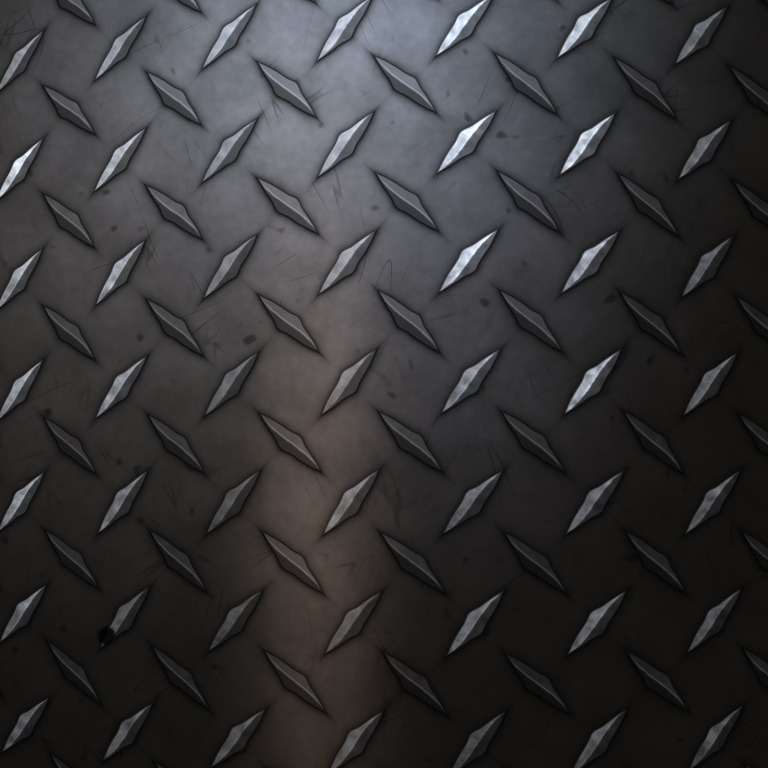
Reproduce this texture procedurally as a Shadertoy shader.

```glsl
const vec2  LATTICE_ORIGIN = vec2(0.616, 0.346);
const vec2  PITCH          = vec2(0.160, 0.158);
const vec2  LENS_BULGE     = vec2(0.25, 0.045);
const float LEAN           = 0.018;
const float RISING_ANGLE   = 0.83;
const float FALLING_ANGLE  = -0.78;
const float HALF_LENGTH    = 0.0585;
const float HALF_WIDTH     = 0.0115;
const float KNUCKLE        = 0.0042;
const float SHADOW_REACH   = 0.0045;
const float SCRATCH_WIDTH  = 0.035;
const vec2  GRIME_SPOT     = vec2(0.137, 0.173);

const vec3 DARK_STEEL  = vec3(0.075, 0.067, 0.060);
const vec3 SKY_GLOW    = vec3(0.36, 0.40, 0.46);
const vec3 GREY_SHEEN  = vec3(0.185, 0.180, 0.185);
const vec3 COOL_SHEEN  = vec3(0.095, 0.098, 0.115);
const vec3 WARM_STREAK = vec3(0.185, 0.152, 0.132);
const vec3 SILVER      = vec3(0.84, 0.89, 0.95);

vec2 hash2(vec2 p) {
    p = vec2(dot(p, vec2(127.1, 311.7)), dot(p, vec2(269.5, 183.3)));
    return fract(sin(p) * 43758.5) * 2.0 - 1.0;
}

float gradientNoise(vec2 p) {
    vec2 i = floor(p), f = p - i;
    vec2 u = f * f * f * (f * (f * 6.0 - 15.0) + 10.0);
    vec2 e = vec2(0.0, 1.0);
    return mix(mix(dot(hash2(i), f), dot(hash2(i + e.yx), f - e.yx), u.x),
               mix(dot(hash2(i + e), f - e), dot(hash2(i + 1.0), f - 1.0), u.x), u.y);
}

float fbm(vec2 p) {
    float sum = 0.0, amp = 0.6;
    for (int i = 0; i < 4; i++) {
        sum += amp * gradientNoise(p);
        p = mat2(1.6, 1.2, -1.2, 1.6) * p + 7.3;
        amp *= 0.5;
    }
    return sum;
}

float blob(vec2 p, vec2 center, vec2 radius) {
    vec2 d = (p - center) / radius;
    return exp(-dot(d, d));
}

// Broad reflections on the flat sheet
vec3 sheetLight(vec2 p) {
    p += 0.035 * vec2(fbm(p * 4.0), fbm(p * 4.0 + 31.0));
    return DARK_STEEL
         + SKY_GLOW    * blob(p, vec2(0.46, 1.02), vec2(0.34, 0.32))
         + GREY_SHEEN  * blob(p, vec2(0.19, 0.72), vec2(0.37, 0.40))
         + COOL_SHEEN  * blob(p, vec2(0.60, 0.60), vec2(0.20, 0.30))
         + WARM_STREAK * blob(p, vec2(0.41, 0.30), vec2(0.085, 0.42));
}

// Thin marks along the zero lines of stretched noise
float scratches(vec2 p) {
    float marks = 0.0;
    for (int i = 0; i < 3; i++) {
        float k = float(i), a = 0.5 + 0.75 * k;
        vec2 q = mat2(cos(a), -sin(a), sin(a), cos(a)) * p;
        float n = gradientNoise(q * vec2(8.0, 45.0) + 19.0 * k);
        float patches = smoothstep(0.12, 0.4, gradientNoise(p * 13.0 + 41.0 * k));
        marks += patches * (1.0 - smoothstep(0.0, SCRATCH_WIDTH, abs(n)));
    }
    return marks;
}

// Paints one lattice of raised lugs over the sheet; kind 0 rises, kind 1 falls
vec3 addLugs(vec3 color, vec3 sheet, vec2 p, vec2 lattice, float kind, float pixel) {
    vec2 cell = lattice / PITCH - 0.5 * kind;
    vec2 id = floor(cell + 0.5);
    vec2 local = (cell - id) * PITCH;
    vec2 vary = hash2(id + 53.0 * kind);
    float angle = mix(RISING_ANGLE, FALLING_ANGLE, kind) + 0.025 * vary.x;
    vec2 axis = vec2(cos(angle), sin(angle));
    float t = dot(local, axis) / HALF_LENGTH;
    float s = dot(local, vec2(-axis.y, axis.x));
    float rough = fbm(p * 65.0 + 9.0 * vary);

    // Tapered outline with a knuckle in the middle
    float k = t - 0.08 * clamp(s / HALF_WIDTH, -1.0, 1.0);
    float width = HALF_WIDTH * (1.0 - t * t) + KNUCKLE * exp(-30.0 * k * k);
    float d = abs(s) - width + 0.0012 * rough;
    float body = 1.0 - smoothstep(-pixel, pixel, d);

    // Soft contact shadow, deeper on the lower side
    float shade = exp(-max(d, 0.0) / SHADOW_REACH) * (s < 0.0 ? 0.72 : 0.5);
    color *= 1.0 - shade;

    // Two facets meeting on a bent ridge
    float ridge = s - 0.0028 * sin(3.0 * t) + 0.0015 * rough;
    float lit = smoothstep(-0.0016, 0.0016, ridge);
    float crest = exp(-pow(ridge / 0.0014, 2.0)) * smoothstep(1.0, 0.5, abs(t));
    float shine = 0.24 + 0.50 * blob(p, vec2(0.70, 0.80), vec2(0.19, 0.55))
                + 0.42 * blob(p, vec2(0.02, 0.62), vec2(0.17, 0.50))
                + 0.12 * blob(p, vec2(0.46, 0.95), vec2(0.2, 0.3));
    shine = mix(shine, 0.07, kind) * (1.0 + 0.22 * vary.y);
    float glint = clamp(0.85 + 0.9 * rough + 0.2 * t, 0.0, 1.4);
    vec3 facet = sheet * mix(0.55, 0.85, lit) + SILVER * shine * glint * mix(0.30, 1.0, lit);
    facet += SILVER * crest * mix(0.30 * shine, 0.12 + 0.25 * sheet.g, kind);
    facet *= mix(0.35, 1.0, smoothstep(0.0, 0.0028, -d));
    return mix(color, facet, body);
}

void mainImage(out vec4 fragColor, in vec2 fragCoord) {
    vec2 p = fragCoord / iResolution.y;
    float pixel = 1.0 / iResolution.y;

    // Worn sheet
    vec3 sheet = sheetLight(p);
    float mottle = fbm(p * 14.0) + 0.5 * fbm(p * 75.0);
    vec3 color = sheet * (1.0 + 0.28 * mottle);
    color *= 1.0 - 0.22 * min(scratches(p), 1.0);
    color *= 1.0 - 0.35 * smoothstep(0.36, 0.55, gradientNoise(p * 42.0));

    // Lugs on a slightly bulged lattice
    vec2 d = p - LATTICE_ORIGIN;
    vec2 lattice = d * (1.0 + dot(LENS_BULGE, d * d));
    lattice.x += LEAN * d.y;
    for (int kind = 0; kind < 2; kind++)
        color = addLugs(color, sheet, p, lattice, float(kind), pixel);

    // Grime stain
    float stain = length(p - GRIME_SPOT) + 0.012 * fbm(p * 50.0);
    color *= mix(0.15, 1.0, smoothstep(0.008, 0.014, stain));

    fragColor = vec4(clamp(color, 0.0, 1.0), 1.0);
}
```
